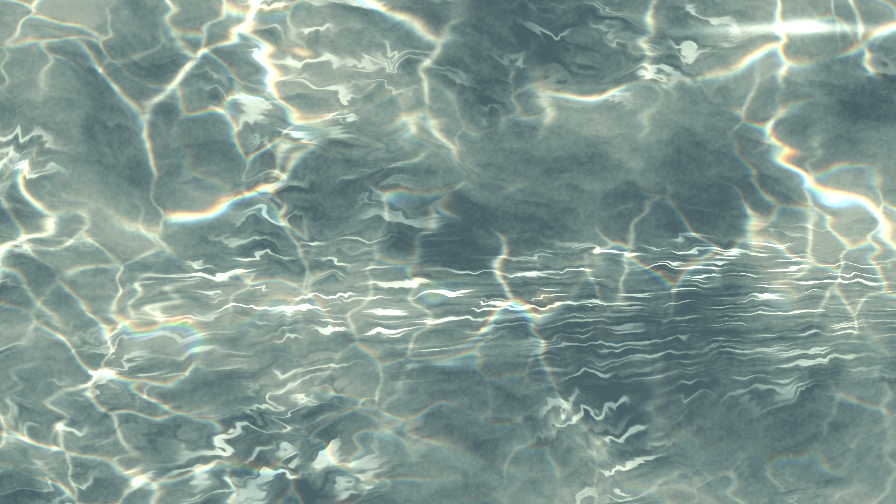
Give the GLSL for this texture, as a Shadertoy shader.

```glsl
// Shallow rippled water over mottled sand, with sunlit caustic lines and glints.

const vec3 DEEP  = vec3(0.29, 0.385, 0.405);
const vec3 MID   = vec3(0.45, 0.55, 0.53);
const vec3 PALE  = vec3(0.63, 0.695, 0.64);
const vec3 SUN   = vec3(0.48, 0.43, 0.33);
const vec3 GLINT = vec3(0.40, 0.40, 0.36);

vec2 hash2(vec2 p) {
    vec3 q = fract(p.xyx * vec3(0.1031, 0.1030, 0.0973));
    q += dot(q, q.yzx + 33.33);
    return fract((q.xx + q.yz) * q.zy);
}

mat2 turn(float angle) {
    float c = cos(angle), s = sin(angle);
    return mat2(c, s, -s, c);
}

float noise(vec2 p) {
    vec2 cell = floor(p), f = fract(p);
    vec2 u = f * f * (3.0 - 2.0 * f);
    float low  = mix(hash2(cell).x, hash2(cell + vec2(1, 0)).x, u.x);
    float high = mix(hash2(cell + vec2(0, 1)).x, hash2(cell + vec2(1, 1)).x, u.x);
    return mix(low, high, u.y);
}

float fbm(vec2 p, int octaves) {
    float sum = 0.0, weight = 0.5, total = 0.0;
    for (int i = 0; i < octaves; i++) {
        sum += weight * noise(p);
        total += weight;
        weight *= 0.5;
        p = turn(0.6) * p * 2.03 + 17.3;
    }
    return sum / total;
}

// Gap between the two nearest cell centres: zero along cell borders
float cellGap(vec2 p) {
    vec2 cell = floor(p), f = fract(p);
    float first = 8.0, second = 8.0;
    for (int y = -1; y <= 1; y++)
    for (int x = -1; x <= 1; x++) {
        vec2 o = vec2(x, y);
        float d = length(o + 0.1 + 0.8 * hash2(cell + o) - f);
        second = min(second, max(first, d));
        first = min(first, d);
    }
    return second - first;
}

// Thin bright core with a soft halo around each border
float caustic(vec2 p, float scale, float width, float halo) {
    float gap = cellGap(p * scale);
    return exp(-gap * gap / (width * width)) + halo * exp(-gap / (width * 3.5));
}

// Surface refraction: slow bends plus short sideways jitter
vec2 refractWarp(vec2 p) {
    vec2 bend = vec2(fbm(p * 4.0, 3), fbm(p * 4.0 + 31.7, 3)) - 0.5;
    vec2 r = turn(0.15) * p;
    vec2 jitter = vec2(noise(r * vec2(9.0, 42.0)), noise(r * vec2(16.0, 30.0) + 9.0)) - 0.5;
    return p + 0.22 * bend + vec2(0.036, 0.012) * jitter;
}

float lightNet(vec2 p, float largeMask, float smallMask) {
    float large = caustic(p * vec2(1.0, 0.85) + 3.1, 4.1, 0.055, 0.28);
    float small = caustic(turn(0.5) * p + 7.7, 8.5, 0.085, 0.22);
    return large * largeMask + 0.55 * small * smallMask;
}

// Soft horizontal streak, tapered at both ends
float streak(vec2 p, vec2 centre, vec2 size) {
    vec2 d = (p - centre) / size;
    return exp(-dot(d, d));
}

void mainImage(out vec4 fragColor, in vec2 fragCoord) {
    vec2 p = fragCoord / iResolution.y;
    vec2 w = refractWarp(p);
    float upper = smoothstep(0.2, 0.6, p.y);
    float leftSide = 1.0 - smoothstep(0.2, 0.7, p.x);

    // Mottled bed: slanted dark patches, finer marks and grain
    vec2 slanted = turn(0.35) * w;
    float patches = fbm(slanted * vec2(3.6, 6.2) + 4.0, 4) - 0.5;
    float marks = fbm(w * vec2(20.0, 32.0), 3) - 0.5;
    float grain = noise(p * 135.0) + noise(p * 230.0 + 5.0) - 1.0;
    float tone = 0.44 + 1.45 * patches + 0.36 * marks + 0.12 * grain;

    // Pale sand below and a bright swell crossing the middle
    float crest = 0.44 + 0.05 * sin(p.x * 4.5 + 1.6) + 0.1 * (noise(p * 5.0) - 0.5);
    float swell = exp(-pow((p.y - crest) / 0.055, 2.0)) * smoothstep(0.2, 0.6, p.x);
    tone += 0.28 * swell + 0.22 * streak(p, vec2(1.2, 0.03), vec2(0.5, 0.13));

    // Fine wavelets stretched along the surface
    vec2 r = turn(mix(-0.35, 0.18, upper)) * (p + 0.08 * vec2(patches, marks));
    float wave = fbm(r * vec2(11.0, 58.0), 2);
    float waveZone = smoothstep(0.42, 0.66, fbm(p * 3.2 + 12.0, 2) + 0.25 * swell);
    tone += (wave - 0.5) * (0.28 + 0.6 * waveZone);
    vec3 color = mix(DEEP, MID, smoothstep(-0.15, 0.55, tone));
    color = mix(color, PALE, smoothstep(0.35, 1.05, tone));

    // Caustic net, split slightly into colours by dispersion
    float patchy = smoothstep(0.3, 0.68, fbm(p * 5.0 + 2.0, 3));
    float largeMask = patchy * mix(0.22, 1.0, upper);
    float smallMask = smoothstep(0.42, 0.72, fbm(p * 4.0 + 25.0, 3) + 0.12 * leftSide + 0.1 * swell)
                    * mix(0.5, 0.9, max(upper, leftSide));
    vec2 split = vec2(0.0015, 0.0035) * (0.4 + noise(p * 6.0 + 40.0));
    vec3 net = vec3(lightNet(w - split, largeMask, smallMask),
                    lightNet(w, largeMask, smallMask),
                    lightNet(w + split, largeMask, smallMask));
    color += SUN * net * (0.65 + 0.7 * wave);

    // Sun glints on wave crests and the bright streak near the top
    float glints = smoothstep(0.62, 0.82, wave) * (0.6 * waveZone + 0.8 * swell);
    float arc = 0.945 - 0.12 * pow(p.x - 1.6, 2.0);
    float sunStreak = streak(p, vec2(1.58, arc), vec2(0.2, 0.011))
                    + streak(p, vec2(1.59, 0.948), vec2(0.035, 0.018));
    color += GLINT * (glints + sunStreak);

    fragColor = vec4(clamp(color, 0.0, 1.0), 1.0);
}
```
